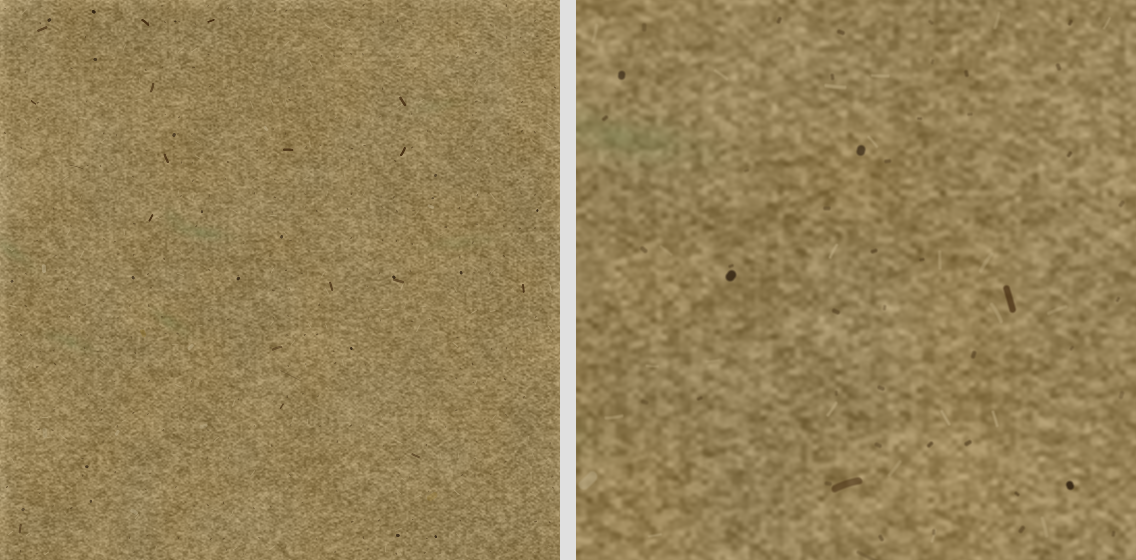
Left: the whole. Right: its middle third, enlarged.
Write a three.js fragment shader that draws this texture.

```glsl
varying vec2 vUv;

float hash(vec2 p) {
  return fract(sin(dot(p, vec2(127.1, 311.7))) * 43758.5453);
}

float noise(vec2 p) {
  vec2 cell = floor(p);
  vec2 f = fract(p);
  f = f * f * (3.0 - 2.0 * f);
  float low = mix(hash(cell), hash(cell + vec2(1.0, 0.0)), f.x);
  float high = mix(hash(cell + vec2(0.0, 1.0)), hash(cell + vec2(1.0, 1.0)), f.x);
  return mix(low, high, f.y);
}

// Noise centred on zero
float grain(vec2 p) {
  return noise(p) - 0.5;
}

vec2 rotate(vec2 p, float angle) {
  float c = cos(angle);
  float s = sin(angle);
  return vec2(c * p.x + s * p.y, c * p.y - s * p.x);
}

// Scattered short strokes, at most one in each grid cell
float flecks(vec2 uv, float cells, float chance, float halfLength, float radius, float seed) {
  vec2 id = floor(uv * cells) + seed;
  vec2 centre = 0.3 + 0.4 * vec2(hash(id + 3.1), hash(id + 7.7));
  vec2 p = (fract(uv * cells) - centre) / cells;
  p = rotate(p, 6.283 * hash(id + 11.3));
  p.y += 25.0 * (hash(id + 23.9) - 0.5) * p.x * p.x;
  float size = 0.5 + 0.5 * hash(id + 17.2);
  p.x -= clamp(p.x, -halfLength * size, halfLength * size);
  float ink = 1.0 - smoothstep(radius * size - 0.0007, radius * size + 0.0011, length(p));
  return ink * step(hash(id), chance) * (0.5 + 0.5 * hash(id + 29.4));
}

// Faint dyed streaks, broken up by noise
float stains(vec2 uv) {
  float amount = 0.0;
  for (int i = 0; i < 7; i++) {
    vec2 id = vec2(float(i), 4.0);
    vec2 p = uv - vec2(hash(id), 0.15 + 0.7 * hash(id + 5.3));
    p = rotate(p, 1.4 * (hash(id + 9.1) - 0.5));
    p /= vec2(0.02 + 0.045 * hash(id + 2.6), 0.012);
    amount += exp(-dot(p, p)) * (0.4 + 0.6 * hash(id + 8.4));
  }
  return min(amount, 1.0) * (0.35 + 0.65 * noise(uv * 70.0));
}

void main() {
  vec2 uv = vUv;
  vec3 paper = vec3(0.586, 0.506, 0.335);

  // Pulp: fine grain, two crossing fibre directions, soft clouds
  float tone = 0.13 * grain(uv * 290.0);
  tone += 0.10 * grain(rotate(uv, 0.35) * vec2(130.0, 300.0) + 17.0);
  tone += 0.10 * grain(rotate(uv, -0.5) * vec2(140.0, 310.0) + 53.0);
  tone += 0.045 * grain(uv * vec2(32.0, 45.0));
  tone += 0.04 * grain(uv * 11.0 + 8.0);
  vec3 color = paper + tone;
  color += vec3(0.012, 0.0, -0.016) * grain(uv * 16.0 + 31.0);

  // Paler margins, strongest at the left and top
  float margin = 0.065 * (1.0 - smoothstep(0.0, 0.024, uv.x));
  margin += 0.05 * (1.0 - smoothstep(0.0, 0.02, 1.0 - uv.y));
  margin += 0.03 * (1.0 - smoothstep(0.0, 0.016, 1.0 - uv.x));
  color += margin;

  // Green and ochre stains
  color = mix(color, vec3(0.42, 0.51, 0.31), 0.4 * stains(uv));
  color = mix(color, vec3(0.54, 0.43, 0.14), 0.5 * flecks(uv, 6.0, 0.2, 0.006, 0.006, 71.0));

  // Pale fibres
  color = mix(color, vec3(0.77, 0.70, 0.54), 0.55 * flecks(uv, 30.0, 0.22, 0.006, 0.0009, 13.0));
  color = mix(color, vec3(0.78, 0.73, 0.60), 0.5 * flecks(uv, 7.0, 0.12, 0.005, 0.004, 37.0));

  // Dark specks, bark slivers and thin curled hairs
  color = mix(color, vec3(0.32, 0.24, 0.12), 0.7 * flecks(uv, 36.0, 0.28, 0.0012, 0.0011, 5.0));
  color = mix(color, vec3(0.20, 0.14, 0.07), flecks(uv, 15.0, 0.12, 0.0008, 0.0026, 43.0));
  color = mix(color, vec3(0.27, 0.17, 0.06), flecks(uv, 9.0, 0.16, 0.008, 0.0021, 91.0));
  color = mix(color, vec3(0.34, 0.26, 0.13), 0.7 * flecks(uv, 5.0, 0.12, 0.022, 0.0009, 60.0));

  gl_FragColor = vec4(color, 1.0);
}
```
